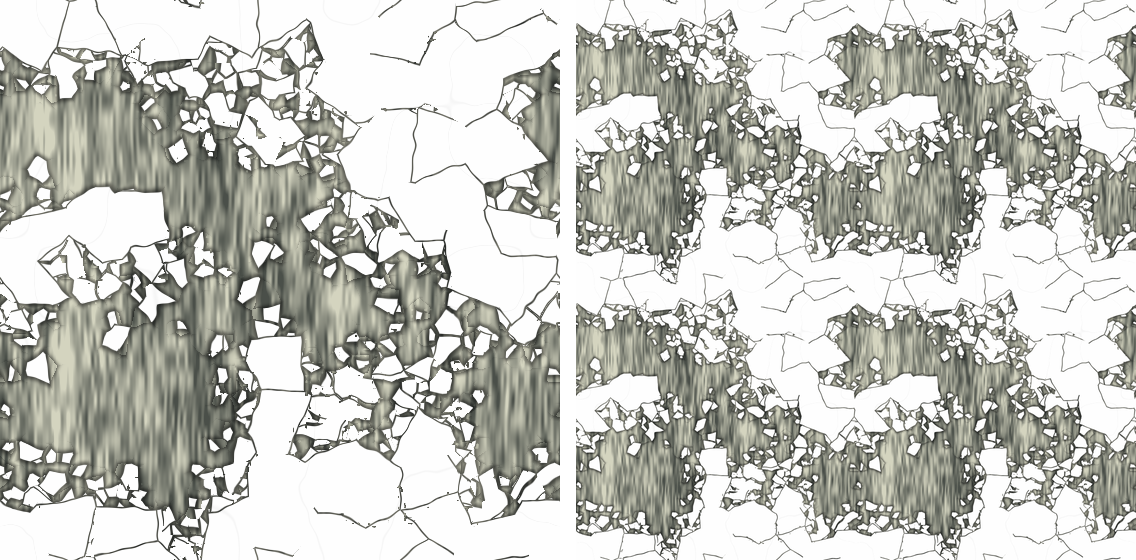
Left, the tile; right, the same tile 2 across and 2 down.
Reproduce this texture procedurally as a WebGL 1 fragment shader.

```glsl
precision highp float;
// Flaking white paint on weathered grey-green wood with vertical grain.
// Three sizes of Voronoi shards are kept or dropped by a wrapping coverage noise;
// their signed distances give crisp edges, cracks and a soft contact shadow.

uniform vec2 u_resolution;

const vec3 PAINT = vec3(0.995);
const vec3 WOOD_DARK = vec3(0.29, 0.31, 0.285);
const vec3 WOOD_LIGHT = vec3(0.83, 0.83, 0.75);
const float GRAIN_CONTRAST = 2.1;
const float GRAIN_LEVEL = 0.58;
const float SHADOW_REACH = 0.015;
const float SHADOW_DEPTH = 0.5;
const float CRACK_SHARE = 0.4;    // kept neighbours parted by a crack
const float SHARD_GAP = 0.0025;   // bare rim around small shards
const float EDGE_WARP = 0.007;

float hash(vec2 c, float seed) {
  vec3 q = fract(c.xyx * vec3(0.1031, 0.1030, 0.0973) + seed * 0.137);
  q += dot(q, q.yzx + 33.33);
  return fract((q.x + q.y) * q.z);
}

// Value noise over the unit tile with a whole number of cells per axis.
float noise(vec2 uv, vec2 cells, float seed) {
  vec2 g = uv * cells;
  vec2 i = floor(g);
  vec2 f = g - i;
  f = f * f * (3.0 - 2.0 * f);
  vec2 a = mod(i, cells);
  vec2 b = mod(i + 1.0, cells);
  return mix(mix(hash(a, seed), hash(vec2(b.x, a.y), seed), f.x),
             mix(hash(vec2(a.x, b.y), seed), hash(b, seed), f.x), f.y);
}

float coverage(vec2 uv) {
  return 0.62 * noise(uv, vec2(4.0), 1.0) + 0.38 * noise(uv, vec2(9.0), 2.0);
}

vec2 sitePoint(vec2 cell, float n, float seed) {
  vec2 c = mod(cell, n);
  return cell + 0.04 + 0.92 * vec2(hash(c, seed), hash(c, seed + 1.0));
}

bool isKept(vec2 cell, float n, float level, float scatter, float seed) {
  float chance = hash(mod(cell, n), seed + 2.0) - 0.5;
  return coverage((cell + 0.5) / n) + scatter * chance > level;
}

// Signed distance to one size of flakes, positive inside the paint.
float flakes(vec2 uv, float n, float level, float scatter, float gap, float cut, float seed) {
  vec2 g = uv * n;
  vec2 base = floor(g);
  vec2 home = base;
  vec2 toHome = vec2(9.0);
  for (int y = -1; y <= 1; y++) {
    for (int x = -1; x <= 1; x++) {
      vec2 cell = base + vec2(float(x), float(y));
      vec2 r = sitePoint(cell, n, seed) - g;
      if (dot(r, r) < dot(toHome, toHome)) { toHome = r; home = cell; }
    }
  }
  bool kept = isKept(home, n, level, scatter, seed);
  vec2 homeId = mod(home, n);
  float edge = 2.0;
  for (int y = -2; y <= 2; y++) {
    for (int x = -2; x <= 2; x++) {
      if (x == 0 && y == 0) continue;
      vec2 cell = home + vec2(float(x), float(y));
      vec2 r = sitePoint(cell, n, seed) - g;
      float border = dot(0.5 * (r + toHome), normalize(r - toHome));
      bool otherKept = isKept(cell, n, level, scatter, seed);
      bool cracked = kept && hash(homeId + mod(cell, n), seed + 3.0) < CRACK_SHARE;
      if (kept != otherKept || cracked) edge = min(edge, border);
    }
  }
  if (!kept) return -edge / n - gap;
  // A random straight break turns round cells into angular shards.
  float angle = 6.2832 * hash(homeId, seed + 4.0);
  float offset = mix(0.02, 0.6, hash(homeId, seed + 5.0)) + 1.0 - cut;
  float chop = dot(toHome, vec2(cos(angle), sin(angle))) + offset;
  return min(edge, chop) / n - gap;
}

vec3 woodColor(vec2 uv) {
  vec2 p = uv;
  p.x += 0.006 * (noise(uv, vec2(12.0, 9.0), 40.0) - 0.5);
  float grain = 0.28 * noise(p, vec2(15.0, 4.0), 41.0)
              + 0.34 * noise(p, vec2(72.0, 11.0), 42.0)
              + 0.38 * noise(p, vec2(190.0, 28.0), 43.0);
  float tone = GRAIN_LEVEL + GRAIN_CONTRAST * (grain - 0.5);
  return mix(WOOD_DARK, WOOD_LIGHT, clamp(tone, 0.0, 1.0));
}

void main() {
  vec2 uv = gl_FragCoord.xy / u_resolution;
  float pixel = 1.0 / min(u_resolution.x, u_resolution.y);

  // Ragged outlines
  vec2 wobble = vec2(noise(uv, vec2(46.0), 50.0), noise(uv, vec2(46.0), 51.0)) - 0.5;
  vec2 p = uv + EDGE_WARP * wobble;

  // Large sheets, then shards that fit only into the space left over
  float paint = flakes(p, 11.0, 0.585, 0.3, 0.0013, 0.45, 10.0);
  float shards = flakes(p, 24.0, 0.50, 0.45, SHARD_GAP, 0.95, 20.0);
  paint = max(paint, min(shards, -paint - SHARD_GAP));
  float chips = flakes(p, 47.0, 0.53, 0.5, SHARD_GAP * 0.8, 0.95, 30.0);
  paint = max(paint, min(chips, -paint - SHARD_GAP));

  // Worn specks near the rims
  float worn = smoothstep(0.45, 0.7, noise(uv, vec2(12.0), 52.0));
  paint -= 0.007 * worn * smoothstep(0.78, 0.95, noise(uv, vec2(170.0), 53.0));

  float shadow = smoothstep(-SHADOW_REACH, 0.0, paint);
  vec3 wood = woodColor(uv) * (1.0 - SHADOW_DEPTH * shadow * shadow);
  float crease = 1.0 - smoothstep(0.0, 0.012, abs(noise(p, vec2(8.0), 54.0) - 0.5));
  vec3 sheet = PAINT * (1.0 - 0.03 * crease);
  float cover = smoothstep(-0.7 * pixel, 0.7 * pixel, paint);
  gl_FragColor = vec4(mix(wood, sheet, cover), 1.0);
}
```
